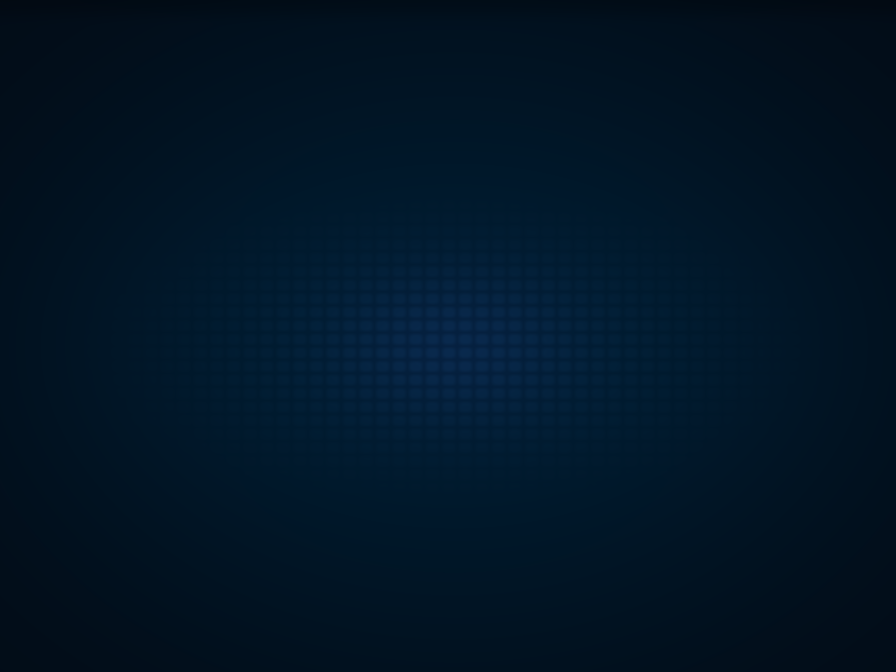
Write a Shadertoy shader that draws this background.

```glsl
const vec3 MID_COLOR  = vec3(0.000, 0.094, 0.165);
const vec3 EDGE_COLOR = vec3(0.008, 0.048, 0.092);
const vec3 HALO_COLOR = vec3(0.003, 0.026, 0.046);
const vec3 CORE_COLOR = vec3(0.025, 0.022, 0.062);
const vec3 DOT_COLOR  = vec3(0.015, 0.034, 0.052);

const vec2 GLOW_CENTER = vec2(0.507, 0.485);
const vec2 HALO_SIZE   = vec2(0.310, 0.185);
const vec2 CORE_SIZE   = vec2(0.125, 0.110);
const vec2 GRID_EXTENT = vec2(0.420, 0.235);

const vec2 DOT_ORIGIN = vec2(0.501, 0.495);
const vec2 DOT_PITCH  = vec2(0.0185, 0.0202);
const vec2 DOT_RADIUS = vec2(0.40, 0.38);   // in cells
const float DOT_SOFTNESS = 0.45;
const float GAP_SHADE = 0.45;
const float TOP_SHADE = 0.22;

// Elliptical Gaussian falloff
float glow(vec2 offset, vec2 size) {
    vec2 q = offset / size;
    return exp(-dot(q, q));
}

// Soft, slightly squared dot repeated over the grid
float dotGrid(vec2 uv) {
    vec2 cell = fract((uv - DOT_ORIGIN) / DOT_PITCH + 0.5) - 0.5;
    vec2 q = abs(cell) / DOT_RADIUS;
    float radius = pow(dot(q * q * q, vec2(1.0)), 1.0 / 3.0);
    return 1.0 - smoothstep(1.0 - DOT_SOFTNESS, 1.0 + DOT_SOFTNESS, radius);
}

void mainImage(out vec4 fragColor, in vec2 fragCoord) {
    vec2 uv = fragCoord / iResolution.xy;
    vec2 offset = uv - GLOW_CENTER;

    // Backdrop with a wide vignette
    float vignette = smoothstep(0.3, 1.5, length(2.0 * offset));
    vec3 color = mix(MID_COLOR, EDGE_COLOR, vignette);
    color *= 1.0 - TOP_SHADE * smoothstep(0.96, 1.0, uv.y);

    // Central light
    float core = glow(offset, CORE_SIZE);
    color += HALO_COLOR * glow(offset, HALO_SIZE);
    color += CORE_COLOR * core;

    // Dots brighten and gaps darken, fading outwards
    float extent = length(offset / GRID_EXTENT);
    float strength = (1.0 - smoothstep(0.2, 1.05, extent)) * (0.6 + 0.4 * core);
    color += DOT_COLOR * strength * (dotGrid(uv) - GAP_SHADE);

    fragColor = vec4(clamp(color, 0.0, 1.0), 1.0);
}
```
